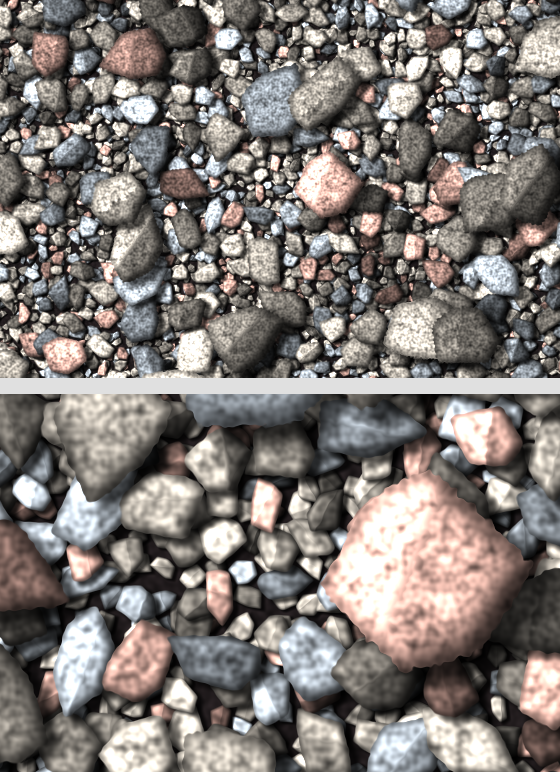
Top, the full canvas; bottom, a detail of the centre.
Reproduce this texture procedurally as a Shadertoy shader.

```glsl
// Crushed gravel: angular grey stones of mixed size, piled in sunlight from the left.

const int   LAYERS = 5;
const int   SIDES = 6;
const float TAU = 6.28319;
const float FINEST_CELL = 0.025;        // grid step of the smallest chips
const float CELL_GROWTH = 1.66;         // size ratio between layers
const float CORNER_SHARPNESS = 15.0;
const float SHADOW_STRENGTH = 0.72;
const float GRAIN_CONTRAST = 0.55;
const vec2  SHADOW_OFFSET = vec2(0.24, -0.15);   // in stone radii
const vec3  LIGHT_DIR = vec3(-0.56, 0.30, 0.77);
const vec3  GROUND = vec3(0.12, 0.10, 0.105);
const vec3  WARM_GREY = vec3(1.04, 1.0, 0.94);
const vec3  BLUE_GREY = vec3(0.95, 1.0, 1.05);
const vec3  RUST = vec3(1.17, 0.93, 0.86);

vec3 hash3(vec2 p) {
    vec3 q = fract(vec3(p.xyx) * vec3(0.1031, 0.1030, 0.0973));
    q += dot(q, q.yxz + 33.33);
    return fract((q.xxy + q.yzz) * q.zyx);
}

float gradientNoise(vec2 p) {
    vec2 i = floor(p), f = fract(p);
    vec2 u = f * f * f * (f * (f * 6.0 - 15.0) + 10.0);
    vec4 corner;
    for (int k = 0; k < 4; k++) {
        vec2 o = vec2(k & 1, k >> 1);
        float a = TAU * hash3(i + o + 71.0).x;
        corner[k] = dot(vec2(cos(a), sin(a)), f - o);
    }
    return mix(mix(corner.x, corner.y, u.x), mix(corner.z, corner.w, u.x), u.y);
}

// Rounded convex polygon of about unit radius; facing is the outward edge direction.
float stoneDistance(vec2 q, vec2 seed, out vec2 facing) {
    float total = 0.0;
    facing = vec2(0.0);
    for (int i = 0; i < SIDES; i++) {
        vec3 h = hash3(seed + float(i) * 17.3);
        float a = TAU * (float(i) + 0.75 * h.x) / float(SIDES);
        vec2 n = vec2(cos(a), sin(a));
        float w = exp(CORNER_SHARPNESS * (dot(q, n) - mix(0.76, 1.1, h.y)));
        total += w;
        facing += n * w;
    }
    facing /= total;
    return log(total) / CORNER_SHARPNESS;
}

vec3 stoneTint(float pick) {
    return pick < 0.15 ? RUST : pick < 0.42 ? BLUE_GREY : WARM_GREY;
}

// Two tilted faces meeting at a crease, with bevelled edges.
vec3 shadeStone(vec2 q, float d, vec2 facing, mat2 toWorld, vec2 seed, float grain) {
    vec3 look = hash3(seed + 5.7), form = hash3(seed + 91.3);
    float a = TAU * form.x;
    vec2 creaseDir = vec2(cos(a), sin(a));
    float side = dot(q, creaseDir) - 0.5 * (form.y - 0.4) + 0.12 * grain;
    vec2 slope = (vec2(look.z, form.z) - 0.5) * 0.7;
    slope += creaseDir * smoothstep(-0.07, 0.07, side) * 0.55;
    slope += facing * smoothstep(-0.45, 0.0, d) * 0.8;
    vec3 normal = normalize(vec3(toWorld * slope, 1.0));
    float light = 0.24 + 1.08 * max(dot(normal, LIGHT_DIR), 0.0);
    float rim = mix(0.62, 1.0, smoothstep(0.0, -0.22, d));
    vec3 albedo = mix(0.34, 0.92, look.x) * stoneTint(look.y);
    return albedo * light * rim * (1.0 + GRAIN_CONTRAST * grain);
}

void addLayer(inout vec3 color, vec2 p, int layer, float grain, float pixel) {
    float cell = FINEST_CELL * pow(CELL_GROWTH, float(layer));
    float presence = layer < 2 ? 1.0 : layer == 2 ? 0.7 : layer == 3 ? 0.36 : 0.33;
    vec2 g = p / cell + float(layer) * 13.7;
    for (int k = 0; k < 9; k++) {
        vec2 id = floor(g) + vec2(k % 3 - 1, k / 3 - 1);
        vec2 seed = id + float(layer) * 131.0 + 40.0;
        vec3 place = hash3(seed), shape = hash3(seed + 29.1);
        if (place.z > presence) continue;

        float radius = mix(0.37, 0.52, shape.x);
        vec2 q = (g - id - 0.5 - 0.6 * (place.xy - 0.5)) / radius;
        if (dot(q, q) > 5.0) continue;
        float a = TAU * shape.y, stretch = mix(1.0, 1.28, shape.z);
        mat2 toWorld = mat2(cos(a), sin(a), -sin(a), cos(a));
        vec2 squash = vec2(1.0 / stretch, stretch);
        vec2 local = (q * toWorld) * squash;
        vec2 shadowPos = ((q - SHADOW_OFFSET) * toWorld) * squash;

        vec2 facing, unused;
        float d = stoneDistance(local, seed, facing) + 0.05 * grain;
        float shadow = smoothstep(0.2, -0.12, stoneDistance(shadowPos, seed, unused));
        float blur = 0.9 * pixel / (cell * radius);
        color *= 1.0 - SHADOW_STRENGTH * shadow;
        vec3 stone = shadeStone(local, d, facing, toWorld, seed, grain);
        color = mix(color, stone, smoothstep(blur, -blur, d));
    }
}

void mainImage(out vec4 fragColor, in vec2 fragCoord) {
    vec2 p = fragCoord / iResolution.y;
    float pixel = 1.0 / iResolution.y;

    // Mineral grain shared by every stone
    float grain = 0.6 * gradientNoise(p * 32.0) + 0.9 * gradientNoise(p * 75.0)
                + 0.9 * gradientNoise(p * 145.0);

    vec3 color = GROUND * (1.0 + 0.5 * grain);
    for (int layer = 0; layer < LAYERS; layer++) addLayer(color, p, layer, grain, pixel);

    // Slightly darker, damper patches
    color *= 1.03 + 0.2 * gradientNoise(p * 2.3 + 4.0);
    fragColor = vec4(clamp(color, 0.0, 1.0), 1.0);
}
```
